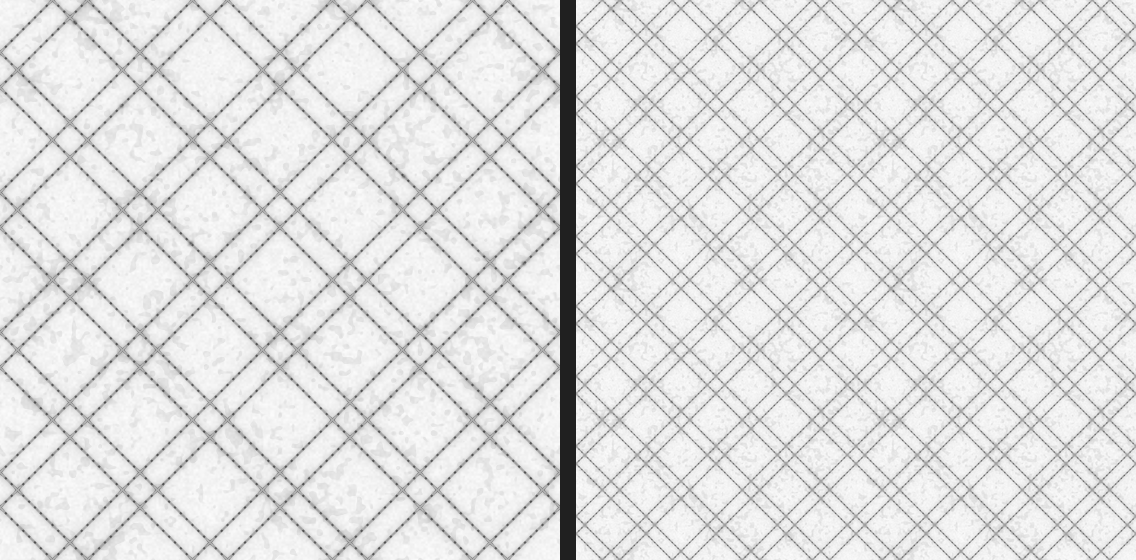
Left: one tile. Right: repeated 2 by 2.
Write a three.js fragment shader that draws this pattern.

```glsl
// Pale worn panels under a diagonal lattice of paired, stitched seams.
// The plane is turned 45 degrees into lattice units; seam distance gives lines,
// stitches, crossings and soft shading, and wrapped value noise gives the wear.
varying vec2 vUv;

const float REPEATS = 4.0;          // lattice repeats across and up
const float SEAM_OFFSET = 0.125;    // half the gap between paired seams
const float SEAM_HALF_WIDTH = 0.0105;
const float STITCHES = 12.0;        // stitches per lattice unit
const float STITCH_HALF_LENGTH = 0.0115;
const float SMUDGE_CHANCE = 0.25;
const float SMUDGE_RADIUS = 0.022;
const float PANEL_TONE = 0.958;
const float THREAD_TONE = 0.65;
const float STITCH_TONE = 0.34;
const float CROSS_TONE = 0.76;

float hash(vec2 p) {
  vec3 h = fract(vec3(p.xyx) * 0.1031);
  h += dot(h, h.yzx + 33.33);
  return fract((h.x + h.y) * h.z);
}

// Value noise that wraps after a whole number of cells
float wrapNoise(vec2 uv, float cells) {
  vec2 p = uv * cells;
  vec2 i = floor(p);
  vec2 f = fract(p);
  f = f * f * (3.0 - 2.0 * f);
  vec2 a = mod(i, cells);
  vec2 b = mod(i + 1.0, cells);
  vec2 seed = vec2(cells * 1.7);
  return mix(mix(hash(a + seed), hash(vec2(b.x, a.y) + seed), f.x),
             mix(hash(vec2(a.x, b.y) + seed), hash(b + seed), f.x), f.y);
}

// Occasional dark smudge on one seam beside a panel
float smudge(vec2 cell, vec2 local) {
  vec2 id = mod(vec2(cell.x + cell.y + 1.0, cell.x - cell.y) * 0.5, REPEATS) * 2.0;
  float pick = hash(id + 5.3);
  float along = mix(0.08, 0.33, hash(id + 17.1));
  if (hash(id + 29.7) > 0.5) along = 1.0 - along;
  float side = hash(id + 41.9) > 0.5 ? SEAM_OFFSET : -SEAM_OFFSET;
  vec2 spot = vec2(0.5 + side, along);
  if (hash(id + 53.2) > 0.5) spot = spot.yx;
  vec2 r = (local - spot) / SMUDGE_RADIUS;
  return step(pick, SMUDGE_CHANCE) * exp(-dot(r, r));
}

void main() {
  // Diagonal lattice and distance to its seams
  vec2 q = REPEATS * vec2(vUv.x + vUv.y, vUv.x - vUv.y);
  float aa = 0.6 * max(length(vec2(dFdx(q.x), dFdy(q.x))), 1e-4);
  vec2 local = fract(q);
  vec2 d = abs(abs(local - 0.5) - SEAM_OFFSET);
  float seam = min(d.x, d.y);
  float crossing = length(d);
  float along = d.x < d.y ? q.y : q.x;

  // Panel surface: fine grain and clustered flakes
  float cloud = wrapNoise(vUv, 14.0);
  float grain = 0.6 * wrapNoise(vUv, 256.0) + 0.4 * wrapNoise(vUv, 150.0) - 0.5;
  float flakeField = 0.6 * wrapNoise(vUv, 84.0) + 0.4 * wrapNoise(vUv, 128.0);
  float flakes = smoothstep(0.58, 0.72, flakeField + 0.22 * (cloud - 0.5));
  float tone = PANEL_TONE + 0.065 * grain - 0.06 * flakes;

  // Soft grime beside seams and around crossings
  float wear = 0.75 + 0.5 * cloud;
  tone -= wear * (0.055 * exp(-seam / 0.055) + 0.2 * exp(-seam / 0.014));
  tone -= 0.16 * exp(-crossing / 0.035);
  tone -= 0.3 * smudge(floor(q), local);

  // Seam thread, broken by dark stitches and flared at crossings
  float flare = exp(-crossing * crossing / 0.0016);
  float halfWidth = SEAM_HALF_WIDTH * (1.0 + 0.55 * flare);
  float thread = 1.0 - smoothstep(halfWidth - aa, halfWidth + aa, seam);
  float stitchDistance = abs(fract(along * STITCHES) - 0.5) / STITCHES;
  float stitch = 1.0 - smoothstep(STITCH_HALF_LENGTH - aa, STITCH_HALF_LENGTH + aa, stitchDistance);
  stitch *= smoothstep(0.03, 0.055, crossing);
  float threadTone = mix(THREAD_TONE - 0.14 * flare, STITCH_TONE, stitch);
  threadTone += 0.1 * grain;
  tone = mix(tone, min(tone, threadTone), thread);

  // Pale core of each four-armed crossing
  float core = 1.0 - smoothstep(0.005 - aa * 0.5, 0.005 + aa * 0.5, seam);
  core *= 1.0 - smoothstep(0.035, 0.06, crossing);
  tone = mix(tone, CROSS_TONE, 0.8 * core);

  gl_FragColor = vec4(vec3(clamp(tone, 0.0, 1.0)), 1.0);
}
```
